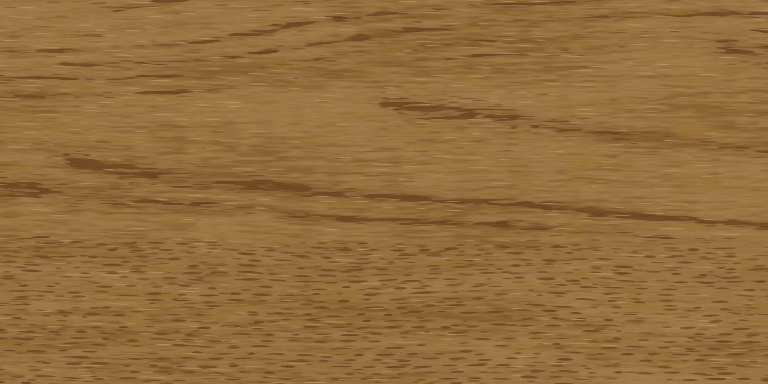
This texture is drawn by a WebGL 1 fragment shader. Its source:

```glsl
precision highp float;
// Oak plank: horizontal cathedral grain above, a belt of short dark pores below.
uniform vec2 u_resolution;

// Colours
const vec3 WOOD_LIGHT = vec3(0.615, 0.475, 0.283);
const vec3 WOOD_MID = vec3(0.575, 0.425, 0.235);
const vec3 WOOD_DEEP = vec3(0.52, 0.37, 0.185);
const vec3 WOOD_GOLD = vec3(0.60, 0.45, 0.215);
const vec3 PORE = vec3(0.425, 0.268, 0.13);
const vec3 FLECK = vec3(0.74, 0.60, 0.40);

// Grain layout, in units of the canvas height
const vec4 RING_APEX = vec4(1.80, 0.94, 0.10, -0.15);
const float RING_SPREAD = 0.30;
const float TOP_SPACING = 0.042;
const float BELT_TOP = 0.385;
const vec2 STREAK_SCALE = vec2(13.0, 165.0);
const vec2 FINE_PORE = vec2(0.075, 0.0080);
const vec2 BELT_PORE = vec2(0.070, 0.0175);
const vec2 SMALL_PORE = vec2(0.050, 0.0125);
const vec2 FLECK_CELL = vec2(0.085, 0.0125);

float hash(vec2 p) {
  return fract(sin(dot(p, vec2(127.1, 311.7))) * 43758.5453);
}

float noise(vec2 p) {
  vec2 i = floor(p), f = fract(p);
  f = f * f * (3.0 - 2.0 * f);
  return mix(mix(hash(i), hash(i + vec2(1.0, 0.0)), f.x),
             mix(hash(i + vec2(0.0, 1.0)), hash(i + vec2(1.0, 1.0)), f.x), f.y);
}

// Scattered tapered strokes, one per cell; density is the share of cells filled
float dashes(vec2 p, vec2 cell, float density, float thickness, float seed) {
  float row = floor(p.y / cell.y);
  float along = p.x / cell.x + 9.0 * hash(vec2(row, seed));
  vec2 id = vec2(floor(along), row) + seed;
  float halfLength = mix(0.18, 0.49, hash(id + 17.3));
  float x = (fract(along) - 0.5) / halfLength;
  float y = fract(p.y / cell.y) - 0.5 - 0.4 * (hash(id + 41.7) - 0.5);
  float taper = thickness * mix(0.6, 1.2, hash(id + 29.9)) * max(1.0 - x * x, 0.0);
  float soft = 0.6 / u_resolution.y;
  float edge = (abs(y) - taper) * cell.y;
  float chosen = hash(id + 5.1);
  return (1.0 - smoothstep(-soft, soft, edge))
       * (1.0 - smoothstep(0.7, 1.0, abs(x)))
       * smoothstep(chosen, chosen + 0.15, density);
}

// Lower flanks of the nested cathedral arches
float cathedral(vec2 p) {
  float axis = 0.58 + 0.21 * p.x - 0.02 * p.x * p.x;
  vec4 run = max(vec4(p.x) - RING_APEX, 0.0001);
  vec4 offset = axis - RING_SPREAD * pow(run, vec4(0.8)) - p.y;
  vec4 width = mix(vec4(0.032), vec4(0.012), smoothstep(0.2, 1.0, run));
  vec4 bands = exp(-offset * offset / (width * width)) * smoothstep(0.0, 0.10, run);
  return max(max(bands.x, bands.y), max(bands.z, bands.w));
}

// Nearly straight growth lines along the top edge
float topLines(vec2 p) {
  float height = p.y - 0.74 - 0.13 * smoothstep(0.0, 1.5, p.x);
  float phase = height / TOP_SPACING + 0.9 * (noise(p * vec2(1.6, 9.0) + 30.0) - 0.5);
  float line = abs(fract(phase + 0.5) - 0.5);
  return exp(-line * line * 22.0) * smoothstep(-0.035, -0.01, height);
}

void main() {
  vec2 p = gl_FragCoord.xy / u_resolution.y;

  // Gentle waviness of the fibres
  vec2 q = p;
  q.y += 0.022 * (noise(p * vec2(2.2, 5.0)) - 0.5);
  q.y += 0.006 * (noise(p * vec2(9.0, 30.0) + 8.0) - 0.5);

  // Base wood with long fine fibres
  float fibre = noise(q * vec2(9.0, 150.0));
  float fineFibre = noise(p * vec2(30.0, 256.0) + 50.0);
  float cloud = noise(q * vec2(1.6, 11.0) + 12.0);
  float tone = 0.35 * fibre + 0.3 * fineFibre + 0.35 * cloud;
  vec3 color = mix(WOOD_MID, WOOD_LIGHT, smoothstep(0.3, 0.65, tone));
  color = mix(color, WOOD_DEEP, 0.75 * smoothstep(0.45, 0.22, tone));
  color = mix(color, WOOD_GOLD, 0.7 * smoothstep(0.68, 0.85, noise(q * vec2(14.0, 120.0) + 90.0)));

  // Where pores gather
  float belt = 1.0 - smoothstep(BELT_TOP - 0.03, BELT_TOP + 0.005, q.y);
  float patches = smoothstep(0.2, 0.7, noise(q * vec2(3.0, 24.0) + 70.0));
  float rings = max(cathedral(q), topLines(q) * mix(0.4, 0.95, patches));
  rings *= (1.0 - belt) * mix(0.7, 1.0, patches);
  float beltEdge = belt * smoothstep(BELT_TOP - 0.15, BELT_TOP - 0.04, q.y);

  // Ragged streaks that merge along the rings
  float streakNoise = 0.65 * noise(q * STREAK_SCALE + 20.0)
                    + 0.35 * noise(q * STREAK_SCALE * vec2(2.7, 1.5) + 61.0);
  float streakLevel = 1.0 - 0.62 * rings - 0.28 * beltEdge * patches;
  float streaks = smoothstep(streakLevel - 0.05, streakLevel + 0.10, streakNoise);

  // Separate pores: fine everywhere, short and plump in the belt
  float finePores = dashes(q, FINE_PORE, rings * 0.6 + 0.13 + 0.2 * beltEdge, 0.24, 11.0);
  float beltPores = dashes(q, BELT_PORE, belt * (0.65 + 0.25 * patches), 0.17, 23.0);
  float smallPores = dashes(q + 0.007, SMALL_PORE, belt * (0.38 + 0.3 * beltEdge), 0.17, 37.0);
  float pores = max(max(streaks, 0.65 * finePores), max(0.95 * beltPores, 0.8 * smallPores));
  color = mix(color, PORE, 0.26 * rings + 0.10 * belt * patches + 0.10 * beltEdge);
  color = mix(color, PORE, pores * mix(0.7, 1.0, fibre));

  // Pale flecks, tilted slightly across the grain
  vec2 tilted = vec2(p.x, p.y + 0.035 * p.x);
  float flecks = dashes(tilted, FLECK_CELL, 0.32, 0.10, 53.0);
  color = mix(color, FLECK, 0.7 * flecks);

  // Hair-fine grain
  color += 0.035 * (noise(p * vec2(50.0, 256.0) + 140.0) - 0.5);
  gl_FragColor = vec4(color, 1.0);
}
```
